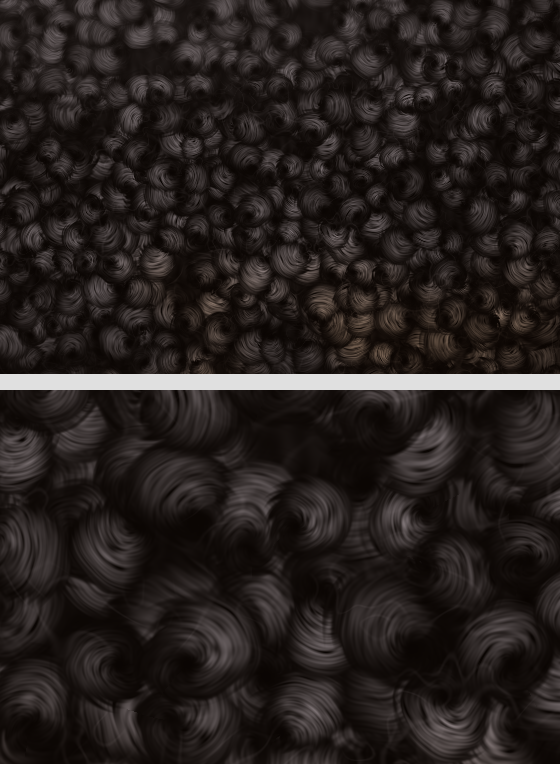
Top: the whole. Bottom: its middle third, enlarged.
Reproduce this texture procedurally as a WebGL 1 fragment shader.

```glsl
precision highp float;
// Dark curly fleece: overlapping locks of combed strands under loose fine hairs.
uniform vec2 u_resolution;

vec2 hash2(vec2 p) {
  vec2 k = vec2(dot(p, vec2(127.1, 311.7)), dot(p, vec2(269.5, 183.3)));
  return fract(sin(k) * 43758.55);
}

float gradientDot(vec2 cell, vec2 offset) {
  return dot(hash2(cell) * 2.0 - 1.0, offset);
}

float gradientNoise(vec2 p) {
  vec2 i = floor(p);
  vec2 f = p - i;
  vec2 u = f * f * f * (f * (f * 6.0 - 15.0) + 10.0);
  vec2 e = vec2(1.0, 0.0);
  float low = mix(gradientDot(i, f), gradientDot(i + e, f - e), u.x);
  float high = mix(gradientDot(i + e.yx, f - e.yx), gradientDot(i + 1.0, f - 1.0), u.x);
  return mix(low, high, u.y);
}

vec2 noise2(vec2 p) {
  return vec2(gradientNoise(p), gradientNoise(p + 37.4));
}

// One lock: strands wind round a pivot that sits off the middle of the lump.
// Returns brightness and coverage.
vec2 curl(vec2 d, float radius, vec2 seed, float focus) {
  float turn = seed.x * 6.283;
  float c = cos(turn), s = sin(turn);
  d = mat2(c, s, -s, c) * d / radius;
  vec2 v = d + vec2(0.15 + 0.75 * seed.y, 0.0);
  float angle = atan(v.y, v.x);
  float spin = seed.y > 0.5 ? 0.16 : -0.16;
  float ring = length(v) + spin * angle;

  vec2 offset = seed * 60.0;
  float coarse = gradientNoise(vec2(ring * 8.0, angle * 1.2) + offset);
  float fine = gradientNoise(vec2(ring * 15.0, angle * 1.7) + offset.yx);
  float strands = 0.95 + (1.1 * coarse + 0.9 * fine) * mix(0.45, 1.25, focus);

  float edge = length(d * vec2(1.0, 1.1)) + 0.35 * coarse;
  float body = smoothstep(1.1, 0.45, edge) * smoothstep(0.05, 0.5, length(v));
  float sheen = 0.5 + 0.5 * cos(angle * 1.5 + 2.0 * (seed.x - 0.5));
  sheen *= smoothstep(3.1, 1.9, abs(angle));
  float tone = 0.6 + 0.65 * fract(seed.x * 7.3 + seed.y * 3.1);
  float light = tone * body * (0.2 + 0.85 * sheen) * max(strands, 0.0);
  return vec2(light, smoothstep(1.15, mix(0.6, 0.85, focus), edge));
}

// Scattered locks, painted over what lies below.
float curlLayer(vec2 p, float size, float layer, float below, float focus) {
  vec2 home = floor(p / size);
  float light = below;
  for (int j = -1; j <= 1; j++) {
    for (int i = -1; i <= 1; i++) {
      vec2 cell = home + vec2(float(i), float(j));
      vec2 seed = hash2(cell + layer * 17.3);
      vec2 place = hash2(cell + layer * 29.1 + 5.0);
      vec2 centre = (cell + 0.5 + 0.8 * (place - 0.5)) * size;
      float radius = size * (0.48 + 0.26 * fract(place.x * 9.7));
      vec2 lock = curl(p - centre, radius, seed, focus);
      float present = step(0.25, fract(place.y * 13.7));
      light = mix(light, lock.x, lock.y * present);
    }
  }
  return light;
}

// Thin loose hairs follow the zero lines of a bent noise field.
float looseHairs(vec2 p, float scale, float seed) {
  vec2 q = p * scale + 0.8 * noise2(p * scale * 0.6 + seed) + seed;
  float line = smoothstep(0.07, 0.0, abs(gradientNoise(q)));
  return line * smoothstep(-0.05, 0.35, gradientNoise(p * 11.0 - seed));
}

void main() {
  vec2 p = gl_FragCoord.xy / u_resolution.y;
  float across = gl_FragCoord.x / u_resolution.x;
  float patches = gradientNoise(p * 3.0 + 4.0);

  // Sharp in the middle and right, soft at the top and the lower left.
  float focus = 1.0 - 0.85 * smoothstep(0.65, 1.0, p.y - 0.2 * (across - 0.5));
  focus *= mix(0.55, 1.0, smoothstep(0.0, 0.35, p.y + 0.4 * across));

  vec2 bent = p + 0.014 * noise2(p * 9.0) + 0.004 * noise2(p * 34.0);
  float light = 0.12 + 0.25 * gradientNoise(bent * vec2(45.0, 22.0));
  light = curlLayer(bent, 0.105, 1.0, light, focus);
  light = curlLayer(bent + 0.031, 0.092, 2.0, light, focus);
  light = curlLayer(bent + 0.057, 0.078, 3.0, light, focus);

  float hairs = looseHairs(p, 19.0, 3.7) + looseHairs(p, 26.0, 11.2)
              + looseHairs(p, 34.0, 23.9);
  light += 0.17 * hairs * focus;

  // Broad lighting: pale haze above, deep gaps at the right and lower corners.
  float haze = smoothstep(0.5, 1.0, p.y) * smoothstep(1.0, 0.4, across);
  float level = 1.05 + 0.3 * patches + 0.12 * haze;
  level *= mix(0.72, 1.0, smoothstep(0.0, 0.3, p.y + 0.15 * across));
  level *= mix(1.0, 0.8, smoothstep(0.75, 1.0, across));
  light = light * level * 1.1 - 0.04 + 0.13 * haze;
  light = light / (1.0 + 0.15 * max(light, 0.0));

  vec3 color = vec3(0.05, 0.03, 0.02) + vec3(0.24, 0.23, 0.24) * light;
  float warmth = smoothstep(0.45, 0.05, p.y) * smoothstep(-0.2, 0.3, patches + 0.3 * across - 0.1);
  color *= mix(vec3(1.0), vec3(1.06, 0.95, 0.78), warmth);
  gl_FragColor = vec4(clamp(color, 0.0, 1.0), 1.0);
}
```
